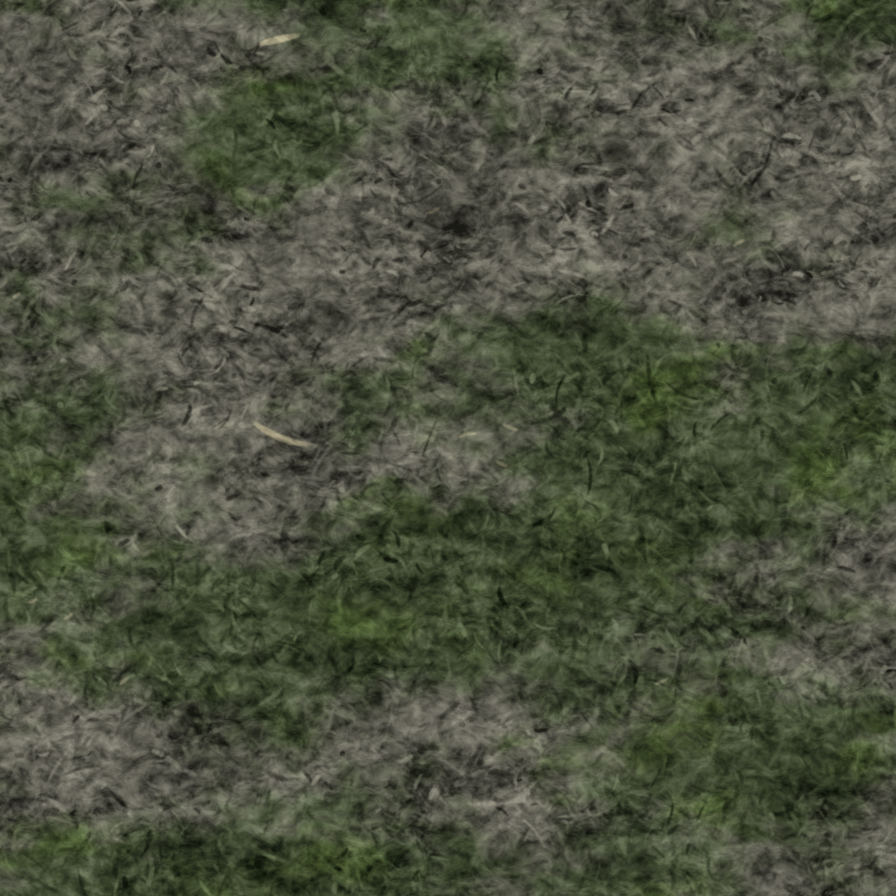
A WebGL 2 fragment shader for this texture:

```glsl
#version 300 es
precision highp float;
// Rough ground: patches of dim green grass and dry, greyish litter with a few pale twigs.

#define PATCH_SCALE vec2(2.6, 5.2)
#define PATCH_EDGE 0.27
#define DRY_BIAS -0.06
#define STRAND_LAYERS 8
#define CELL_LARGE 0.046
#define CELL_SMALL 0.015
#define STRAND_WIDTH 0.0021
#define SOFTNESS 0.0019
#define STRAND_CONTRAST 1.05
#define GRAIN_CONTRAST 0.46
#define HOLLOW_DEPTH 0.34
#define TWIG_CHANCE 0.08

uniform vec2 u_resolution;
out vec4 fragColor;

vec4 hash4(vec2 p) {
    vec4 h = fract(p.xyxy * vec4(0.1031, 0.1030, 0.0973, 0.1099));
    h += dot(h, h.wzxy + 33.33);
    return fract((h.xxyz + h.yzzw) * h.zywx);
}

float gradientNoise(vec2 p) {
    vec2 i = floor(p), f = p - i;
    vec2 u = f * f * f * (f * (f * 6.0 - 15.0) + 10.0);
    vec4 corner;
    for (int k = 0; k < 4; k++) {
        vec2 o = vec2(k & 1, k >> 1);
        float a = 6.2832 * hash4(i + o + 57.0).x;
        corner[k] = dot(vec2(cos(a), sin(a)), f - o);
    }
    vec2 rows = mix(corner.xz, corner.yw, u.x);
    return 1.4 * mix(rows.x, rows.y, u.y);
}

float fbm(vec2 p, int octaves) {
    float sum = 0.0, amp = 0.55;
    for (int i = 0; i < octaves; i++) {
        sum += amp * gradientNoise(p);
        p = mat2(1.6, 1.2, -1.2, 1.6) * p + 17.3;
        amp *= 0.55;
    }
    return sum;
}

// Coverage of one tapered, bent strand centred on the origin.
float strand(vec2 p, float angle, float halfLength, float width, float bend) {
    float c = cos(angle), s = sin(angle);
    vec2 q = vec2(c * p.x + s * p.y, c * p.y - s * p.x);
    float t = q.x / halfLength;
    float t2 = min(t * t, 1.0);
    float w = width * (1.0 - 0.8 * t2);
    float d = abs(q.y - bend * halfLength * (t2 - 0.3));
    return (1.0 - smoothstep(w - SOFTNESS, w + SOFTNESS, d))
         * (1.0 - smoothstep(0.5, 1.0, abs(t)));
}

// Lays one jittered grid of strands over a tone.
float strandLayer(float tone, vec2 p, float cell, float seed, float heading, float weight) {
    vec2 home = floor(p / cell);
    for (int k = 0; k < 9; k++) {
        vec2 id = home + vec2(k % 3 - 1, k / 3 - 1);
        vec4 a = hash4(id + seed), b = hash4(id + seed + 71.7);
        vec2 q = p - (id + 0.15 + 0.7 * a.xy) * cell;
        float m = strand(q, heading + (a.z - 0.5) * 2.4, cell * mix(0.25, 0.8, a.w),
                         STRAND_WIDTH * mix(0.5, 1.5, b.x), 0.7 * (b.y - 0.5));
        tone = mix(tone, 0.49 + (b.z - 0.5) * STRAND_CONTRAST, m * weight * mix(0.2, 1.0, b.w));
    }
    return tone;
}

// Coverage of rare pale pieces lying nearly flat.
float debris(vec2 p, float cell, float seed, float chance, float width) {
    float cover = 0.0;
    vec2 home = floor(p / cell);
    for (int k = 0; k < 9; k++) {
        vec2 id = home + vec2(k % 3 - 1, k / 3 - 1);
        vec4 a = hash4(id + seed), b = hash4(id + seed + 31.1);
        vec2 q = p - (id + 0.2 + 0.6 * a.xy) * cell;
        float m = strand(q, (a.z - 0.4) * 1.2, cell * mix(0.12, 0.26, a.w), width, 0.4 * (b.y - 0.4));
        cover = max(cover, m * step(b.x, chance));
    }
    return cover;
}

vec3 ramp(float t, vec3 shade, vec3 middle, vec3 light) {
    return t < 0.5 ? mix(shade, middle, 2.0 * t) : mix(middle, light, 2.0 * t - 1.0);
}

void main() {
    vec2 p = gl_FragCoord.xy / min(u_resolution.x, u_resolution.y);

    // Broad patches, with a dry band across the upper part
    vec2 warp = vec2(fbm(p * 7.0, 3), fbm(p * 7.0 + 41.0, 3));
    float band = (p.y - 0.06 * p.x - 0.75) / 0.14;
    float cover = fbm((p + 0.05 * warp) * PATCH_SCALE + 3.7, 5)
                + 0.36 * exp(-band * band) + DRY_BIAS;
    float dry = smoothstep(-PATCH_EDGE, PATCH_EDGE, cover + 0.26 * fbm(p * vec2(24.0, 36.0), 3));

    // Clumps, hollows and fine matted grain
    vec2 matted = p + 0.012 * vec2(fbm(p * 22.0 + 9.0, 2), fbm(p * 22.0 + 63.0, 2));
    float grain = GRAIN_CONTRAST * fbm(matted * vec2(44.0, 62.0), 4);
    float hollows = HOLLOW_DEPTH * fbm((p + 0.02 * warp) * vec2(7.0, 14.0) + 25.0, 4);
    float tone = 0.5 + grain + hollows;

    // Smooth, worn stretches alternate with crisp, tufted ones
    float tufted = smoothstep(-0.3, 0.3, fbm(p * vec2(10.0, 15.0) + 130.0, 3));

    // Upright blades favour grass, flat straws favour litter
    for (int i = 0; i < STRAND_LAYERS; i++) {
        float depth = float(i) / float(STRAND_LAYERS - 1);
        bool flatLying = i % 2 == 1;
        float weight = mix(0.45, 1.0, tufted) * mix(0.35, 1.0, flatLying ? dry : 1.0 - dry);
        tone = strandLayer(tone, p, mix(CELL_LARGE, CELL_SMALL, depth),
                           float(i) * 19.0 + 5.0, flatLying ? 0.1 : 1.75, weight);
    }
    float detail = 0.36 * grain + 0.20 * fbm(matted * vec2(130.0, 150.0) + 12.0, 2);
    tone += detail * mix(0.7, 1.2, tufted) + 0.55 * hollows;
    tone = clamp(tone, 0.0, 1.0);

    // Colour of litter and of fresher or duller grass
    vec3 litter = ramp(tone, vec3(0.10, 0.10, 0.08), vec3(0.36, 0.355, 0.315), vec3(0.58, 0.57, 0.51));
    vec3 grass = ramp(tone, vec3(0.06, 0.08, 0.04), vec3(0.235, 0.275, 0.18), vec3(0.42, 0.47, 0.35));
    float fresh = smoothstep(0.0, 0.5, fbm(p * vec2(6.0, 9.0) + 80.0, 4));
    grass *= mix(vec3(1.0), vec3(0.98, 1.05, 0.82), fresh);
    vec3 color = mix(grass, litter, dry);

    // Pale flecks and twigs
    vec3 pale = vec3(0.68, 0.65, 0.53) * (0.7 + 0.5 * tone);
    color = mix(color, pale, 0.55 * debris(p, 0.05, 211.0, 0.25 * TWIG_CHANCE, 0.002));
    color = mix(color, pale, 0.9 * debris(p, 0.21, 307.0, TWIG_CHANCE, 0.004));
    fragColor = vec4(color, 1.0);
}
```
